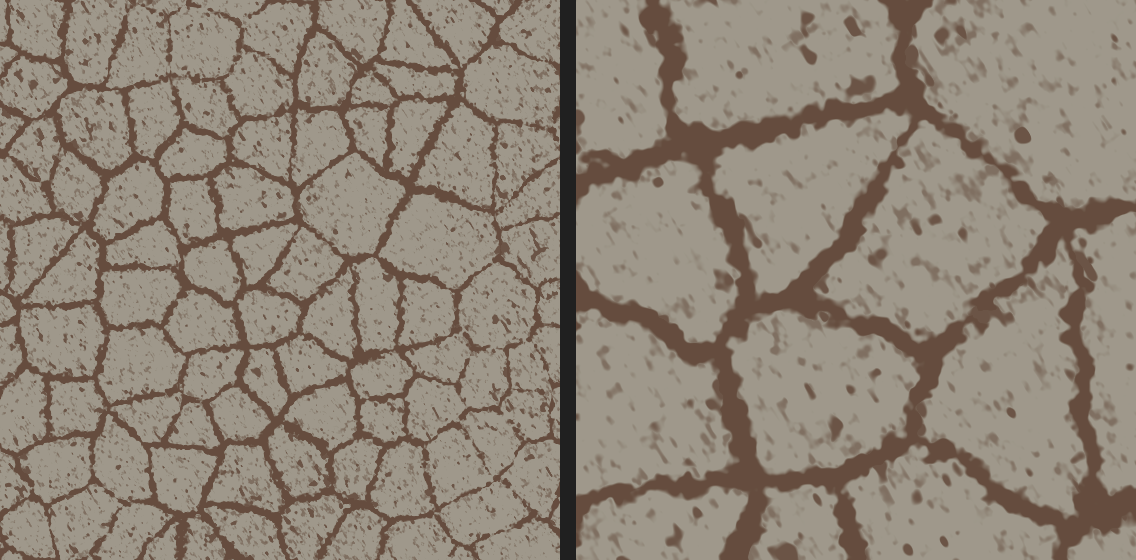
Left, the full canvas; right, a detail of the centre.
Give the GLSL for this texture, as a WebGL 1 fragment shader.

```glsl
precision highp float;
// Dry, cracked clay: pale irregular plates parted by ragged brown cracks.
// Plates are Voronoi cells of a thinned jittered grid with a warped domain;
// thresholded, slanted noise adds dark flecks and a fine grey-brown mottle.

uniform vec2 u_resolution;

const vec3 CLAY = vec3(0.622, 0.598, 0.545);
const vec3 CRACK = vec3(0.395, 0.300, 0.243);

const float GRID = 10.0;          // seed cells across the canvas
const float JITTER = 0.92;        // seed scatter within a cell
const float DROPPED = 0.15;       // share of seeds left out, for larger plates
const float ROUNDING = 0.022;     // corner rounding, in grid cells
const float WARP_BROAD = 0.020;
const float WARP_FINE = 0.012;
const float HALF_WIDTH = 0.0040;  // crack half width
const float WIDTH_RANGE = 0.0050; // variation of that half width
const float RAGGED = 0.013;       // roughness of the crack edges
const float SOFTNESS = 0.0017;    // blur of the crack edges
const float FLECK_SCALE = 95.0;
const float FLECK_LEVEL = 0.755;
const float MOTTLE_SCALE = 190.0;
const float MOTTLE_STRENGTH = 0.55;

float hash(vec2 p) {
  return fract(sin(dot(p, vec2(127.1, 311.7))) * 43758.5453);
}

vec2 hash2(vec2 p) {
  return vec2(hash(p), hash(p + 57.3));
}

float noise(vec2 p) {
  vec2 i = floor(p);
  vec2 f = fract(p);
  f = f * f * (3.0 - 2.0 * f);
  return mix(mix(hash(i), hash(i + vec2(1.0, 0.0)), f.x),
             mix(hash(i + vec2(0.0, 1.0)), hash(i + vec2(1.0, 1.0)), f.x), f.y);
}

float roughNoise(vec2 p) {
  return 0.65 * noise(p) + 0.35 * noise(p.yx * 2.1 + 17.0);
}

vec2 warp(vec2 p) {
  return vec2(noise(p), noise(p + 31.7)) - 0.5;
}

// Seed point of a grid cell; dropped seeds are moved out of reach.
vec2 seed(vec2 cell) {
  float away = step(hash(cell + 9.4), DROPPED) * 50.0;
  return cell + 0.5 + JITTER * (hash2(cell) - 0.5) + away;
}

// Distance to the nearest plate border, rounded at the corners.
float borderDistance(vec2 p) {
  vec2 home = floor(p);
  vec2 nearestCell = home;
  vec2 nearest = vec2(0.0);
  float best = 1e5;
  for (int y = -2; y <= 2; y++) {
    for (int x = -2; x <= 2; x++) {
      vec2 cell = home + vec2(float(x), float(y));
      vec2 toSeed = seed(cell) - p;
      float d = dot(toSeed, toSeed);
      if (d < best) {
        best = d;
        nearest = toSeed;
        nearestCell = cell;
      }
    }
  }
  float sum = 1e-20;
  for (int y = -3; y <= 3; y++) {
    for (int x = -3; x <= 3; x++) {
      vec2 toSeed = seed(nearestCell + vec2(float(x), float(y))) - p;
      vec2 across = toSeed - nearest;
      if (dot(across, across) > 1e-5) {
        float d = dot(0.5 * (toSeed + nearest), normalize(across));
        sum += exp(-d / ROUNDING);
      }
    }
  }
  return -ROUNDING * log(sum);
}

void main() {
  vec2 uv = gl_FragCoord.xy / min(u_resolution.x, u_resolution.y);

  // Cracks: wobbling borders whose width drifts in upright streaks
  vec2 warped = uv + WARP_BROAD * warp(uv * 8.0) + WARP_FINE * warp(uv * 38.0);
  float border = borderDistance(warped * GRID + 3.0) / GRID;
  float width = HALF_WIDTH + WIDTH_RANGE * (noise(uv * vec2(9.0, 3.0) + 5.0) - 0.4);
  float edge = border - width + RAGGED * (roughNoise(uv * 125.0) - 0.5);
  float crack = 1.0 - smoothstep(-SOFTNESS, SOFTNESS, edge);

  // Flecks: slanted grains, denser in patches and beside the cracks
  vec2 slanted = vec2(dot(uv, vec2(0.85, 0.53)), dot(uv, vec2(-0.53, 0.85)) * 0.7);
  float patches = noise(uv * 7.0 + 40.0);
  float beside = exp(-max(border, 0.0) / 0.007);
  float level = FLECK_LEVEL - 0.10 * (patches - 0.5) - 0.08 * beside;
  float fleck = smoothstep(level - 0.03, level + 0.07, roughNoise(slanted * FLECK_SCALE));

  // Mottle: faint fine specks
  float grain = roughNoise(slanted * MOTTLE_SCALE + 80.0) + 0.12 * (patches - 0.5);
  float mottle = MOTTLE_STRENGTH * smoothstep(0.58, 0.86, grain + 0.06 * beside);

  float dirt = max(crack, max(0.9 * fleck, mottle));
  gl_FragColor = vec4(mix(CLAY, CRACK, dirt), 1.0);
}
```
